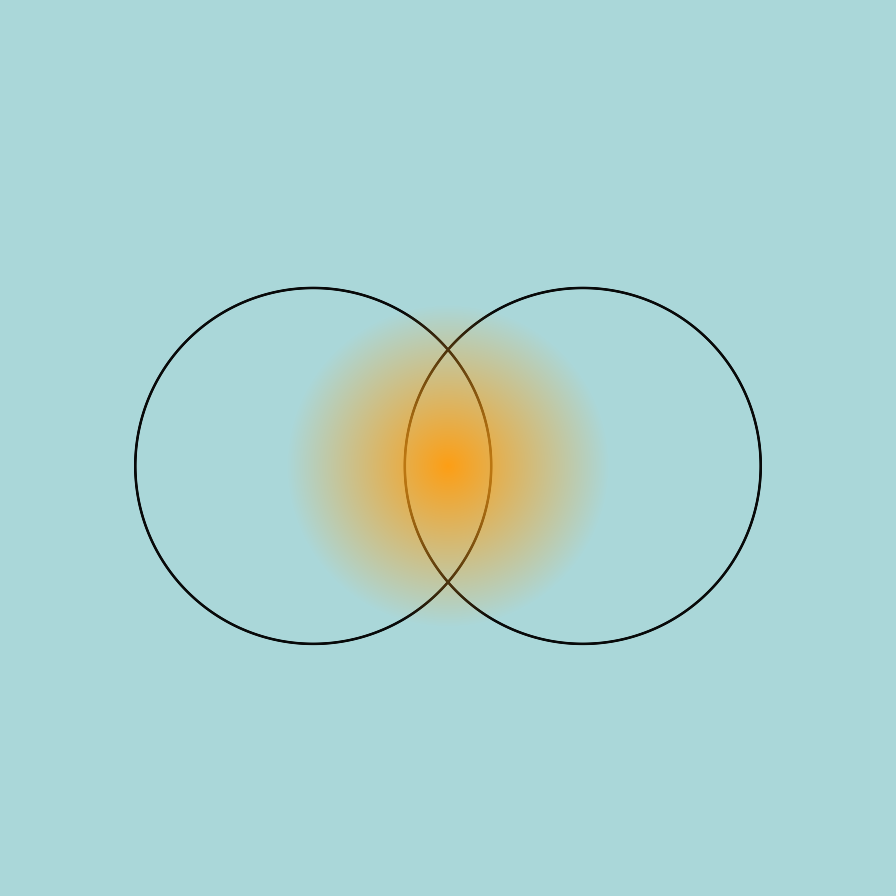
Give the GLSL for this background, as a WebGL 2 fragment shader.

```glsl
#version 300 es
precision highp float;
// Two thin overlapping circles on a flat pale teal ground, with a soft
// orange glow laid over the lens where they cross.
// Rings come from a circle distance function; the glow is a linear radial fade.

uniform vec2 u_resolution;
out vec4 fragColor;

const vec3 TEAL = vec3(0.668, 0.843, 0.851);
const vec3 INK = vec3(0.03, 0.035, 0.035);
const vec3 ORANGE = vec3(0.99, 0.62, 0.08);

const vec2 CENTER = vec2(0.5, 0.48);
const float RING_OFFSET = 0.1504;
const float RING_RADIUS = 0.1986;
const float LINE_HALF_WIDTH = 0.0015;
const float GLOW_RADIUS = 0.18;

// Coverage of a circle outline, smoothed over one pixel.
float ring(vec2 p, vec2 center, float radius, float halfWidth, float pixel) {
    float d = abs(length(p - center) - radius) - halfWidth;
    return 1.0 - smoothstep(-0.5 * pixel, 0.5 * pixel, d);
}

// Opacity falling evenly from the center to the rim.
float glow(vec2 p, vec2 center, float radius) {
    return clamp(1.0 - length(p - center) / radius, 0.0, 1.0);
}

void main() {
    float size = min(u_resolution.x, u_resolution.y);
    float pixel = 1.0 / size;
    vec2 p = (gl_FragCoord.xy - 0.5 * u_resolution) / size + 0.5;

    // Mirrored pair of rings
    float lines = 0.0;
    for (float side = -1.0; side <= 1.0; side += 2.0) {
        vec2 center = CENTER + vec2(side * RING_OFFSET, 0.0);
        lines = max(lines, ring(p, center, RING_RADIUS, LINE_HALF_WIDTH, pixel));
    }
    vec3 color = mix(TEAL, INK, lines);

    // Glow on top, tinting the lines too
    color = mix(color, ORANGE, glow(p, CENTER, GLOW_RADIUS));

    fragColor = vec4(color, 1.0);
}
```
